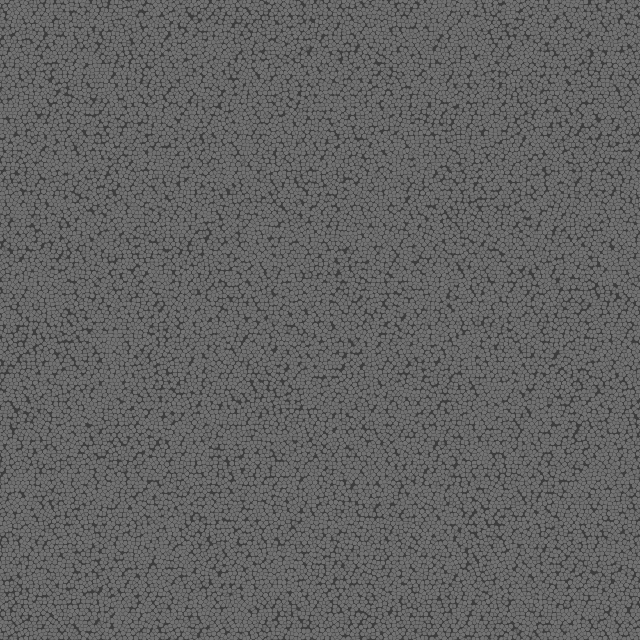
A three.js fragment shader for this texture:

```glsl
// Fine grey granulate: small round grains packed tightly over a dark ground.
// Grain centres are jittered on staggered rows; the nearest one gives the disc,
// the two nearest give the seam, and gradient noise varies the packing.

varying vec2 vUv;

const float GRAINS_ACROSS = 140.0;  // grains along one side
const float ROW_HEIGHT = 0.87;      // row spacing, in grain spacings
const float JITTER = 0.80;          // scatter of the centres
const float GRAIN_RADIUS = 0.55;    // in grain spacings
const float EDGE_SOFTNESS = 0.11;   // half width of the disc edge
const float SEAM_WIDTH = 0.30;      // shading where grains touch
const float PATCH_SCALE = 14.0;     // patches of looser packing
const float PATCH_AMOUNT = 0.05;
const float TONE_VARIATION = 0.02;  // brightness spread between grains

const vec3 GROUND_COLOR = vec3(0.235);
const vec3 SEAM_COLOR = vec3(0.34);
const vec3 GRAIN_COLOR = vec3(0.445);

vec2 hash2(vec2 p) {
  vec3 q = fract(vec3(p.xyx) * vec3(0.1031, 0.1030, 0.0973));
  q += dot(q, q.yzx + 33.33);
  return fract((q.xx + q.yz) * q.zy);
}

float cornerGradient(vec2 corner, vec2 offset) {
  float angle = 6.2832 * hash2(corner + 71.0).x;
  return dot(vec2(cos(angle), sin(angle)), offset);
}

float gradientNoise(vec2 p) {
  vec2 i = floor(p);
  vec2 f = p - i;
  vec2 u = f * f * f * (f * (f * 6.0 - 15.0) + 10.0);
  vec2 e = vec2(1.0, 0.0);
  float low = mix(cornerGradient(i, f), cornerGradient(i + e, f - e), u.x);
  float high = mix(cornerGradient(i + e.yx, f - e.yx),
                   cornerGradient(i + e.xx, f - e.xx), u.x);
  return mix(low, high, u.y);
}

// Returns the distances to the two nearest centres and the tone of the nearest.
vec3 nearestGrains(vec2 p) {
  float baseRow = floor(p.y / ROW_HEIGHT);
  vec3 nearest = vec3(8.0, 8.0, 0.0);
  for (int j = -1; j <= 1; j++) {
    float row = baseRow + float(j);
    float stagger = 0.5 * mod(row, 2.0);
    float baseColumn = floor(p.x - stagger);
    for (int i = -1; i <= 1; i++) {
      vec2 cell = vec2(baseColumn + float(i), row);
      vec2 scatter = 0.5 + JITTER * (hash2(cell + 11.0) - 0.5);
      vec2 center = (cell + scatter) * vec2(1.0, ROW_HEIGHT);
      center.x += stagger;
      float d = distance(p, center);
      if (d < nearest.x) {
        nearest = vec3(d, nearest.x, hash2(cell + 207.0).y);
      } else {
        nearest.y = min(nearest.y, d);
      }
    }
  }
  return nearest;
}

void main() {
  vec3 grain = nearestGrains(vUv * GRAINS_ACROSS);

  // Disc of the nearest grain, slightly smaller in loose patches
  float radius = GRAIN_RADIUS + PATCH_AMOUNT * gradientNoise(vUv * PATCH_SCALE);
  float disc = 1.0 - smoothstep(radius - EDGE_SOFTNESS, radius + EDGE_SOFTNESS, grain.x);

  // Seam between touching grains
  float body = smoothstep(0.0, SEAM_WIDTH, grain.y - grain.x);
  vec3 surface = mix(SEAM_COLOR, GRAIN_COLOR, body);
  surface += TONE_VARIATION * (grain.z - 0.5);

  gl_FragColor = vec4(mix(GROUND_COLOR, surface, disc), 1.0);
}
```
